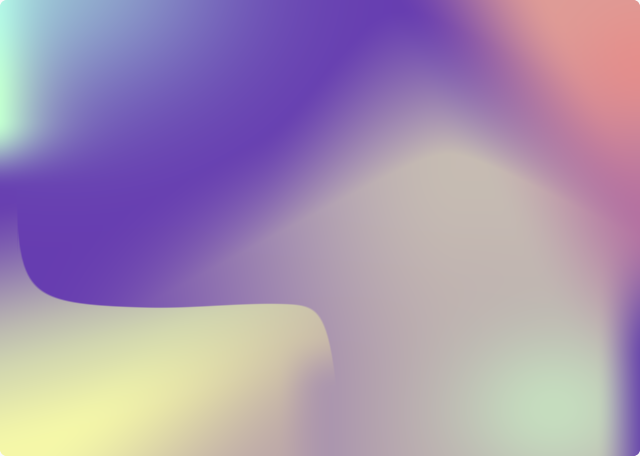
Reproduce this background procedurally as a WebGL 2 fragment shader.

```glsl
#version 300 es
precision highp float;
// Soft mesh-like gradient: a violet field with a mint edge, a beige hill,
// a salmon corner and a pale green glow, overlapped by a curved yellow sheet.
// Each part is a colour mixed in by a smooth weight from a line or an ellipse.

uniform vec2 u_resolution;
out vec4 outColor;

const vec2 CANVAS = vec2(1.0, 0.711); // width is one unit
const vec3 VIOLET = vec3(0.40, 0.235, 0.69);

// Elliptic gaussian weight
float glow(vec2 p, vec2 center, vec2 radius) {
  vec2 d = (p - center) / radius;
  return exp(-dot(d, d));
}

// Signed distance to a line through a point, positive along the normal
float lineDistance(vec2 p, vec2 point, vec2 normal) {
  return dot(p - point, normal);
}

float smoothMax(float a, float b) {
  return 0.5 * (a + b + sqrt((a - b) * (a - b) + 0.002));
}

vec3 backdrop(vec2 p) {
  // Violet with a blue haze and a mint strip at the upper left
  vec3 color = mix(VIOLET, vec3(0.56, 0.66, 0.80), glow(p, vec2(0.10, 0.745), vec2(0.26, 0.20)));
  vec3 mint = mix(vec3(0.76, 1.0, 0.82), vec3(0.70, 0.97, 0.90), smoothstep(0.55, 0.71, p.y));
  color = mix(color, mint, exp(-pow(p.x / 0.075, 1.3)) * smoothstep(0.415, 0.525, p.y));

  // Beige hill: creased slopes above, a slow sideways fade below
  float leftSlope = lineDistance(p, vec2(0.667, 0.474), vec2(-0.475, 0.881));
  float rightSlope = 1.4 * lineDistance(p, vec2(0.703, 0.490), vec2(0.45, 0.89));
  float falloff = mix(0.143, 0.234, smoothstep(0.40, 0.62, p.x));
  float slope = clamp(1.0 - smoothMax(leftSlope, rightSlope) / falloff, 0.0, 1.0);
  vec3 beige = mix(vec3(0.73, 0.665, 0.68), vec3(0.775, 0.735, 0.70), smoothstep(0.10, 0.45, p.y));
  color = mix(color, beige, pow(slope, 1.3) * smoothstep(0.0, 0.72, p.x));

  // Salmon corner that cools to mauve further down
  vec3 salmon = mix(vec3(0.70, 0.43, 0.63), vec3(0.87, 0.61, 0.59), smoothstep(0.333, 0.69, p.y));
  salmon = mix(salmon, vec3(0.92, 0.54, 0.52), 0.6 * glow(p, vec2(1.0, 0.607), vec2(0.10)));
  float corner = lineDistance(p, vec2(0.762, 0.633), vec2(0.894, 0.447));
  color = mix(color, salmon, smoothstep(-0.098, 0.124, corner));

  // Green glow and violet right edge
  color = mix(color, vec3(0.775, 0.875, 0.75), 0.95 * glow(p, vec2(0.865, 0.073), vec2(0.16, 0.13)));
  float edge = smoothstep(0.93, 1.02, p.x) * (1.0 - smoothstep(0.15, 0.36, p.y));
  return mix(color, vec3(0.38, 0.24, 0.67), edge);
}

// Yellow sheet: tilted violet to yellow ramp, tan toward the lower right
vec3 sheetColor(vec2 p) {
  float depth = 0.42 - p.y + 0.25 * p.x;
  vec3 color = mix(VIOLET, vec3(0.80, 0.82, 0.69), smoothstep(0.0, 0.30, depth));
  color = mix(color, vec3(0.96, 0.97, 0.66), smoothstep(0.24, 0.42, depth));
  return mix(color, vec3(0.74, 0.66, 0.66), smoothstep(0.05, 0.46, p.x - p.y));
}

float sheetMask(vec2 p) {
  // Top outline: steep left rise, nearly level middle, rounded right drop
  float top = 0.229 + 0.008 * smoothstep(0.23, 0.43, p.x);
  top += 0.195 * exp(-9.7 * sqrt(max(p.x - 0.026, 0.0)));
  top -= 0.11 * exp(min((p.x - 0.523) * 70.0, 3.0));
  float inside = top - p.y;
  float blur = max(fwidth(inside), 0.0005);
  float mask = smoothstep(-blur, blur, inside);

  // The sheet dissolves at its upper left and lower right
  mask *= 1.0 - smoothstep(0.36, 0.43, p.y);
  float rightFade = 1.0 - smoothstep(0.43, 0.534, p.x);
  return mask * mix(rightFade, 1.0, smoothstep(0.099, 0.19, p.y));
}

void main() {
  vec2 p = gl_FragCoord.xy / u_resolution * CANVAS;
  vec3 color = mix(backdrop(p), sheetColor(p), sheetMask(p));

  // Small rounded white corners
  vec2 q = abs(p - 0.5 * CANVAS) - 0.5 * CANVAS + 0.0104;
  float outside = length(max(q, 0.0)) - 0.0104;
  float pixel = 1.0 / u_resolution.x;
  color = mix(color, vec3(0.98), smoothstep(-0.5 * pixel, 0.5 * pixel, outside));
  outColor = vec4(color, 1.0);
}
```
